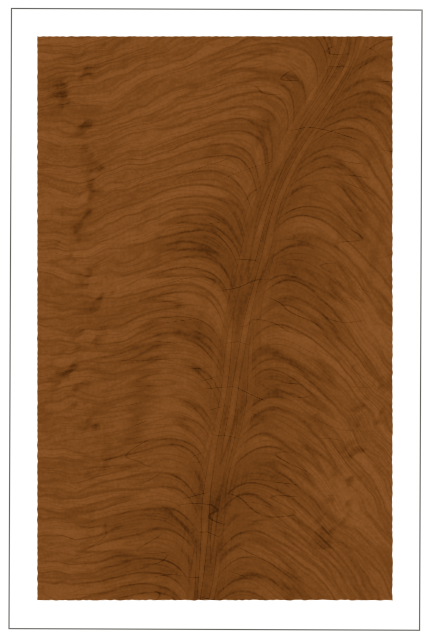
A Shadertoy shader for this texture:

```glsl
// A framed panel of brown crotch-figured wood: a curved spine with feathered, arching grain.

// Layout, in units of the canvas height
const vec4 PANEL = vec4(0.0586, 0.0625, 0.6130, 0.9430); // left, bottom, right, top
const vec4 FRAME = vec4(0.0160, 0.0165, 0.6575, 0.9855);
const float FRAME_TILT = 0.004;
const float FRAME_HALF_WIDTH = 0.0008;

// Palette
const vec3 PAPER = vec3(1.0);
const vec3 FRAME_INK = vec3(0.36, 0.36, 0.34);
const vec3 WOOD_LIGHT = vec3(0.535, 0.325, 0.150);
const vec3 WOOD_MID = vec3(0.455, 0.260, 0.095);
const vec3 WOOD_DARK = vec3(0.270, 0.140, 0.035);

// Grain
const float SPINE_CORE = 0.018;
const float ARCH_FREQ = 46.0;
const float FINE_FREQ = 105.0;
const float STREAK_FREQ = 105.0;
const float PORE_FREQ = 230.0;

vec2 gradientAt(vec2 cell) {
    vec3 h = fract(cell.xyx * vec3(0.1031, 0.1030, 0.0973));
    h += dot(h, h.yzx + 33.33);
    float angle = 6.2832 * fract((h.x + h.y) * h.z);
    return vec2(cos(angle), sin(angle));
}

// Gradient noise, roughly -0.7 to 0.7
float noise(vec2 p) {
    vec2 i = floor(p), f = p - i;
    vec2 u = f * f * f * (f * (f * 6.0 - 15.0) + 10.0);
    float a = dot(gradientAt(i), f);
    float b = dot(gradientAt(i + vec2(1, 0)), f - vec2(1, 0));
    float c = dot(gradientAt(i + vec2(0, 1)), f - vec2(0, 1));
    float d = dot(gradientAt(i + vec2(1, 1)), f - vec2(1, 1));
    return mix(mix(a, b, u.x), mix(c, d, u.x), u.y);
}

float thread(float n, float width) {
    return 1.0 - smoothstep(0.0, width, abs(n));
}

float boxDistance(vec2 p, vec4 box) {
    vec2 q = abs(p - 0.5 * (box.xy + box.zw)) - 0.5 * (box.zw - box.xy);
    return length(max(q, 0.0)) + min(max(q.x, q.y), 0.0);
}

float spineX(float y) {
    return 0.300 + 0.16 * y + 0.095 * smoothstep(0.62, 0.95, y) + 0.004 * sin(y * 22.0);
}

// Height at which the grain line through p left the spine
float grainLevel(vec2 p, float offset) {
    float dist = sqrt(offset * offset + SPINE_CORE * SPINE_CORE);
    float rightSide = smoothstep(-0.02, 0.02, offset);
    float rise = mix(mix(0.085, 0.130, p.y), 0.095, rightSide);
    float fall = mix(1.05, 1.50, rightSide);
    // Grain levels out beyond the left row of knots
    float beyond = 0.03 * log(1.0 + exp((0.15 - p.x) / 0.03)) * (1.0 - rightSide);
    return p.y - rise * log(dist) + fall * (dist - 0.75 * beyond);
}

// Ragged dark marks along the two rows of knots
float knots(vec2 p) {
    float leftX = 0.133 + 0.028 * cos((p.y - 0.74) * 28.56);
    float rightX = 0.450 + 0.37 * p.y;
    float left = exp(-pow((p.x - leftX) / 0.026, 2.0)) * smoothstep(0.20, 0.34, p.y);
    float right = exp(-pow((p.x - rightX) / 0.024, 2.0));
    right *= smoothstep(0.10, 0.19, p.y) * smoothstep(0.47, 0.36, p.y);
    vec2 slanted = vec2(p.x + 0.4 * p.y, p.y - 0.6 * p.x);
    float ragged = noise(slanted * vec2(22.0, 38.0)) + 0.5 * noise(slanted * vec2(60.0, 85.0));
    return (left + right) * smoothstep(0.0, 0.45, ragged);
}

vec3 wood(vec2 p) {
    float offset = p.x - spineX(p.y);
    float dist = abs(offset);
    float outer = smoothstep(0.10, 0.30, dist);
    float core = exp(-pow(dist / 0.035, 2.0));

    // Arching grain, increasingly wavy away from the spine
    float level = grainLevel(p, offset);
    level += mix(0.006, 0.022, outer) * noise(p * 13.0);
    level += mix(0.001, 0.009, outer) * noise(p * 38.0 + 7.0);
    float broad = noise(vec2(offset * 5.0, level * 14.0));
    float arch = noise(vec2(offset * 7.0 + 3.0, level * ARCH_FREQ));
    float fine = noise(vec2(offset * 16.0 + 9.0, level * FINE_FREQ));
    float archLine = thread(arch, 0.17) * smoothstep(0.008, 0.045, dist);
    float fineLine = thread(fine, 0.22) * smoothstep(0.02, 0.07, dist);

    // Upright streaks in the spine and thin checks across the grain
    float streak = noise(vec2(offset * STREAK_FREQ, p.y * 7.0));
    float check = thread(noise(vec2(p.x * 9.0, p.y * 30.0 + 6.0 * dist)), 0.035);
    check *= smoothstep(0.0, 0.25, noise(p * 17.0 + 21.0)) * (1.0 - outer);

    // Shade
    float feather = exp(-pow(dist / 0.13, 2.0));
    float shade = 0.22 + 0.30 * feather + 0.16 * core;
    shade += 0.16 * (1.0 - smoothstep(0.06, 0.35, p.y)) * feather;
    shade += (0.25 + 0.30 * feather) * broad + 0.35 * arch * (1.0 - core);
    shade += archLine * mix(0.48, 0.28, outer) + fineLine * mix(0.24, 0.20, outer);
    shade += core * (0.55 * streak + 0.35 * thread(streak, 0.15));
    shade += 0.45 * check + 0.75 * knots(p);
    shade += 0.22 * noise(p * PORE_FREQ) + 0.16 * noise(p * 95.0) + 0.18 * noise(p * 6.0);

    vec3 tone = mix(WOOD_LIGHT, WOOD_MID, clamp(shade * 1.5, -0.25, 1.0));
    return mix(tone, WOOD_DARK, smoothstep(0.60, 1.75, shade));
}

void mainImage(out vec4 fragColor, in vec2 fragCoord) {
    vec2 p = fragCoord / iResolution.y;
    float aa = 0.75 / iResolution.y;

    // Paper and thin, slightly tilted frame
    vec2 tilted = p + FRAME_TILT * vec2(0.5 - p.y, p.x - 0.336);
    float rule = abs(boxDistance(tilted, FRAME)) - FRAME_HALF_WIDTH;
    vec3 color = mix(PAPER, FRAME_INK, 1.0 - smoothstep(-aa, aa, rule));

    // Wood panel with a faintly rough edge
    float edge = boxDistance(p, PANEL) + 0.0012 * noise(p * 120.0);
    color = mix(color, wood(p), 1.0 - smoothstep(-aa, aa, edge));
    fragColor = vec4(color, 1.0);
}
```
